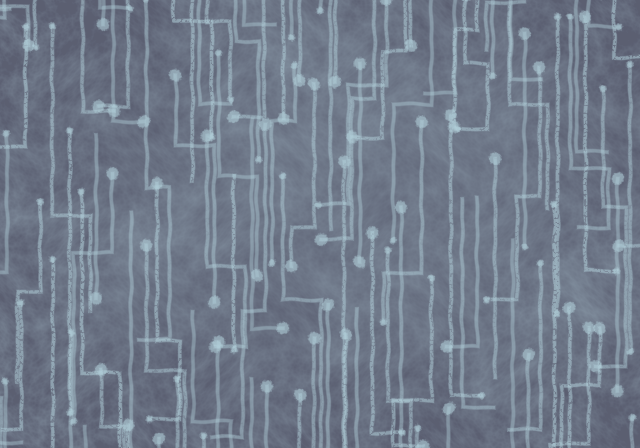
This pattern is drawn by a Shadertoy shader. Its source:

```glsl
// Chalky circuit traces with glowing nodes on weathered slate-blue plaster.

const float LANE = 0.034;                     // spacing of vertical traces
const int LANES = 5;                          // lanes (and layers) per cell
const vec2 CELL = vec2(0.17, 0.62);           // area owned by one trace
const float TRACE_HALF_WIDTH = 0.0041;
const vec3 SHADOW = vec3(0.355, 0.372, 0.445);
const vec3 HAZE = vec3(0.505, 0.560, 0.620);
const vec3 CHALK = vec3(0.70, 0.82, 0.86);

vec4 hash4(vec3 p) {
    vec4 q = fract(p.xyzx * vec4(0.1031, 0.1030, 0.0973, 0.1099));
    q += dot(q, q.wzxy + 33.33);
    return fract((q.xxyz + q.yzzw) * q.zywx);
}

// Distance to the nearest jittered feature point.
float cellular(vec2 p) {
    vec2 id = floor(p), f = fract(p);
    float nearest = 2.0;
    for (int y = -1; y <= 1; y++)
    for (int x = -1; x <= 1; x++) {
        vec2 o = vec2(x, y);
        vec2 toPoint = o + hash4(vec3(id + o, 7.0)).xy - f;
        nearest = min(nearest, dot(toPoint, toPoint));
    }
    return sqrt(nearest);
}

float layeredCells(vec2 p) {
    float sum = 0.0, weight = 0.4;
    for (int i = 0; i < 4; i++) {
        sum += weight * cellular(p);
        p = mat2(1.7, 1.3, -1.3, 1.7) * p + 11.3;
        weight *= 0.72;
    }
    return sum;
}

// Smooth drifting clouds from warped sines, about -1 to 1.
float clouds(vec2 p) {
    p += 0.5 * sin(p.yx * 1.7 + vec2(0.4, 2.1));
    return (sin(p.x * 1.3 + 0.6) * sin(p.y + 0.9) + 0.6 * sin(p.x * 2.9 - p.y * 1.6)
          + 0.4 * sin(p.x * 1.9 + p.y * 4.1)) / 1.5;
}

// Distance to an axis-aligned segment with square ends.
float segment(vec2 p, vec2 a, vec2 b) {
    vec2 d = abs(p - 0.5 * (a + b)) - 0.5 * abs(b - a);
    return max(d.x, d.y);
}

float over(float below, float above) {
    return 1.0 - (1.0 - below) * (1.0 - above);
}

// Feathered disc; a low size pick leaves the end bare.
float node(vec2 p, vec2 centre, float pick, float grain) {
    float radius = pick < 0.55 ? 0.0085 : 0.0145;
    float d = length(p - centre) + (grain - 0.45) * 0.004;
    float disc = 1.0 - smoothstep(radius - 0.004, radius + 0.002, d);
    return disc * step(0.2, pick) * 0.58;
}

// One stepped trace: drop, sidestep, drop, sidestep, with end nodes.
float trace(vec2 p, vec3 id, float lane, float grain, float px) {
    vec4 shape = hash4(id), turn = hash4(id + 31.0), look = hash4(id + 67.0);
    float x0 = LANE * (lane + 0.5 + 0.4 * (turn.w - 0.5));
    float jog1 = (turn.x < 0.5 ? -1.0 : 1.0) * (look.w < 0.4 ? 1.5 : 2.5);
    float jog2 = (turn.y < 0.5 ? -1.0 : 1.0) * 2.0;
    float x1 = x0 + LANE * jog1 * step(0.35, turn.z);
    float x2 = x1 + LANE * jog2 * step(0.45, shape.w);
    float top = CELL.y * (0.75 + 0.4 * shape.x);
    float middle = top - CELL.y * (0.18 + 0.5 * shape.y);
    float low = middle - CELL.y * (0.12 + 0.5 * shape.z);

    vec2 start = vec2(x0, top), end = vec2(x2, low);
    float d = segment(p, start, vec2(x0, middle));
    d = min(d, segment(p, vec2(x0, middle), vec2(x1, middle)));
    d = min(d, segment(p, vec2(x1, middle), vec2(x1, low)));
    d = min(d, segment(p, vec2(x1, low), end));

    float line = 1.0 - smoothstep(-px, px, d - TRACE_HALF_WIDTH);
    float worn = smoothstep(0.75, 0.45, grain);
    line *= mix(0.40, 0.56, look.x) * mix(1.0, worn, 0.75 * look.x * look.x);
    float nodes = over(node(p, start, look.y, grain), node(p, end, look.z, grain));
    return over(line, nodes);
}

float circuit(vec2 p, float grain, float px) {
    float cover = 0.0;
    for (int layer = 0; layer < LANES; layer++) {
        float column = floor(p.x / CELL.x);
        for (int i = -1; i <= 1; i++) {
            float c = column + float(i);
            float shift = CELL.y * hash4(vec3(c, float(layer), 5.0)).x;
            float row = floor((p.y + shift) / CELL.y);
            for (int j = -1; j <= 1; j++) {
                vec2 id = vec2(c, row + float(j));
                vec2 local = p + vec2(0.0, shift) - id * CELL;
                vec3 seed = vec3(id + 40.0, float(layer) * 13.0 + 3.0);
                cover = over(cover, trace(local, seed, float(layer), grain, px));
            }
        }
    }
    return cover;
}

void mainImage(out vec4 fragColor, in vec2 fragCoord) {
    float px = 1.0 / iResolution.y;
    vec2 p = fragCoord * px;
    vec2 centred = fragCoord / iResolution.xy - vec2(0.55, 0.55);

    // Mottled plaster, smoother in the middle and darker at the rim
    float rim = dot(centred, centred);
    float plaster = layeredCells(p * 13.0 + 0.3 * sin(p.yx * 19.0)) - 0.49;
    float tone = 0.54 + 0.15 * clouds(p * 4.0) - 0.75 * rim;
    tone += plaster * (0.75 + 1.2 * rim);
    vec3 color = mix(SHADOW, HAZE, clamp(tone, 0.0, 1.0));

    // Hand-drawn wobble and chalk grain
    vec2 wobble = 0.0011 * (sin(p.yx * 47.0) + sin(p.yx * 83.0 + p * 21.0));
    float grain = cellular(p * 170.0);
    color = mix(color, CHALK, circuit(p + wobble, grain, px));
    fragColor = vec4(color, 1.0);
}
```
